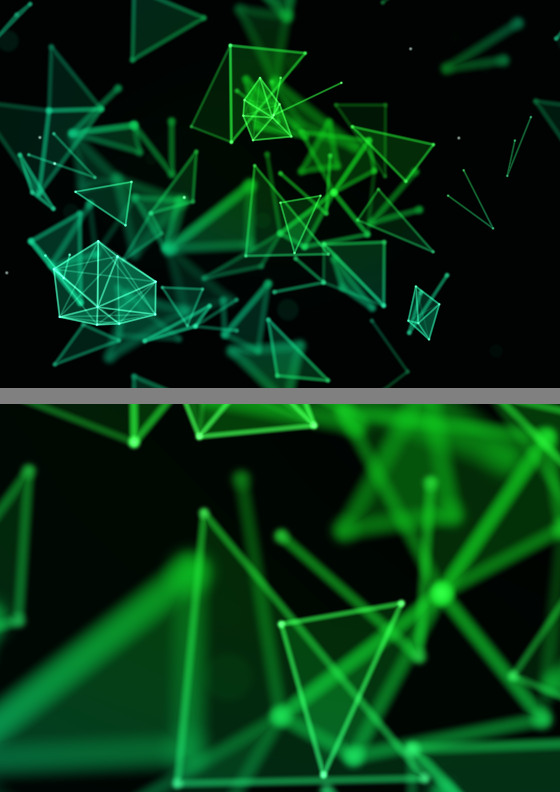
Top, the full canvas; bottom, a detail of the centre.
Reproduce this background procedurally as a Shadertoy shader.

```glsl
// Glowing green and teal plexus: linked nodes and facets at several focus depths, tiling both ways.
const float TAU = 6.2831853;
const int LAYERS = 6, CRYSTALS = 3, SPECKS = 16;
const vec2 COARSE_GRID = vec2(10.0, 7.0), FINE_GRID = vec2(13.0, 9.0);
const float FAR_WIDTH = 0.024, NEAR_WIDTH = 0.0042; // line half-widths, in canvas heights
const float FAR_SHARE = 0.62, NEAR_SHARE = 0.20;    // facets present where crowded
const float STRAY_SHARE = 0.012;                    // facets present anywhere
const float OPEN_SHARE = 0.4;                       // facets left as bare links
const float GLOW = 1.4;
const vec2 CROWD_CENTRE = vec2(0.37, 0.48), GREEN_CENTRE = vec2(0.58, 0.68);
const vec2 CRYSTAL_START = vec2(0.19, 0.23), CRYSTAL_STEP = vec2(0.28, 0.48);
const vec3 BASE = vec3(0.0, 0.010, 0.005);
const vec3 GREEN = vec3(0.04, 0.60, 0.08), TEAL = vec3(0.03, 0.58, 0.40);
const vec3 HOT = vec3(0.44, 0.50, 0.47);

vec3 hash3(vec3 p) {
    p = fract(p * vec3(0.1031, 0.1030, 0.0973));
    p += dot(p, p.yxz + 33.33);
    return fract((p.xxy + p.yxx) * p.zyx);
}

// Shortest offset on the wrapped canvas
vec2 wrapOffset(vec2 d) { return fract(d + 0.5) - 0.5; }

float cross2(vec2 a, vec2 b) { return a.x * b.y - a.y * b.x; }

float segmentDist(vec2 p, vec2 a, vec2 b) {
    vec2 ab = b - a;
    return length(p - a - ab * clamp(dot(p - a, ab) / dot(ab, ab), 0.0, 1.0));
}

float soft(float d, float width) { return 1.0 - smoothstep(0.0, width, d); }

float crowding(vec2 uv) {
    uv += 0.05 * sin(TAU * 2.0 * uv.yx);
    return 1.0 - smoothstep(0.08, 0.50, length(wrapOffset(uv - CROWD_CENTRE)));
}

// Wrapping patches that gather the facets of a layer into groups
float patches(vec2 uv, float seed) {
    float wave = sin(TAU * (2.0 * uv.x + uv.y) + seed) + sin(TAU * (uv.x - 2.0 * uv.y) + 1.7 * seed);
    return smoothstep(-0.7, 0.9, wave);
}

// Coverage of a triangle: x edges, y face, z corners
vec3 facet(vec2 p, vec2 a, vec2 b, vec2 c, float width, float open) {
    float linked = min(segmentDist(p, a, b), segmentDist(p, b, c)), closing = segmentDist(p, c, a);
    vec3 side = vec3(cross2(b - a, p - a), cross2(c - b, p - b), cross2(a - c, p - c));
    bool inside = all(greaterThan(side, vec3(0.0))) || all(lessThan(side, vec3(0.0)));
    float border = min(linked, closing);
    float face = 1.0 - smoothstep(-width, width, inside ? -border : border);
    float corner = min(length(p - a), min(length(p - b), length(p - c)));
    return vec3(soft(min(linked, closing + open), width), face * (1.0 - open), soft(corner, width * 1.3));
}

vec2 node(vec2 cell, vec2 grid, float seed, float margin) {
    return cell + mix(vec2(margin), vec2(1.0 - margin), hash3(vec3(mod(cell, grid), seed)).xy);
}

// One depth of the web, built from the four node quads around the pixel
vec3 webLayer(vec2 uv, vec2 grid, float seed, float width, float share, vec2 canvas) {
    vec2 shift = hash3(vec3(seed, 7.0, 3.0)).xy, scale = canvas / grid, g = (uv + shift) * grid;
    float margin = min(1.3 * width / scale.y, 0.2);
    vec3 sum = vec3(0.0);
    for (int k = 0; k < 4; k++) {
        vec2 cell = floor(g) - vec2(k & 1, k >> 1), id = mod(cell, grid), place = (id + 1.0) / grid - shift;
        float flip = step(0.5, hash3(vec3(id, seed + 71.0)).x); // mirrors the diagonal
        vec2 a = (node(cell + vec2(flip, 0.0), grid, seed, margin) - g) * scale;
        vec2 b = (node(cell + vec2(1.0 - flip, 0.0), grid, seed, margin) - g) * scale;
        vec2 c = (node(cell + vec2(flip, 1.0), grid, seed, margin) - g) * scale;
        vec2 d = (node(cell + vec2(1.0 - flip, 1.0), grid, seed, margin) - g) * scale;
        float chance = share * crowding(place) * patches(place, seed) + STRAY_SHARE;
        for (int side = 0; side < 2; side++) {
            vec3 h = hash3(vec3(id, seed + 31.0 + 17.0 * float(side)));
            if (h.x > chance) continue;
            float open = step(fract(h.y * 7.0 + h.z), OPEN_SHARE);
            sum += facet(vec2(0.0), side == 0 ? a : d, b, c, width, open) * mix(0.35, 1.1, h.z);
        }
    }
    return sum;
}

vec2 crystalVertex(float i, float count, float seed, float radius) {
    i = mod(i, count);
    vec3 h = hash3(vec3(i, seed, 91.0));
    float angle = TAU * (i + 0.7 * h.x) / count;
    return radius * mix(0.5, 1.15, h.y) * vec2(cos(angle) * (1.0 - 0.2 * seed), sin(angle));
}

// Sharp cluster of facets with crossing chords
vec3 crystal(vec2 q, float index, float width) {
    float radius = 0.14 - 0.03 * index, count = 8.0 - 2.0 * index;
    vec3 sum = vec3(0.0);
    if (length(q) > radius * 1.2 + width) return sum;
    vec2 hub = radius * 0.6 * (hash3(vec3(index, 5.0, 12.0)).xy - 0.5);
    for (float i = 0.0; i < count; i++) {
        vec2 v = crystalVertex(i, count, index, radius);
        vec3 f = facet(q, v, crystalVertex(i + 1.0, count, index, radius), hub, width, 0.0);
        float chord = soft(segmentDist(q, v, crystalVertex(i + 2.0, count, index, radius)), width)
                    + soft(segmentDist(q, v, crystalVertex(i + 3.0, count, index, radius)), width);
        f.y *= 0.4 + hash3(vec3(i, index, 44.0)).x;
        sum = max(sum, f) + vec3(chord * 0.35 / (1.0 + 2.0 * index), 0.0, 0.0);
    }
    return sum;
}

void mainImage(out vec4 fragColor, in vec2 fragCoord) {
    vec2 uv = fragCoord / iResolution.xy, canvas = vec2(iResolution.x / iResolution.y, 1.0);
    float finest = max(NEAR_WIDTH, 1.5 / iResolution.y), light = 0.02 * pow(crowding(uv), 2.0), hot = 0.0;
    for (int i = 0; i < LAYERS; i++) { // web, blurred to sharp
        float t = float(i) / float(LAYERS - 1), width = max(mix(FAR_WIDTH, NEAR_WIDTH, sqrt(t)), finest);
        vec2 grid = (i & 1) == 0 ? COARSE_GRID : FINE_GRID;
        vec3 web = webLayer(uv, grid, float(i) * 13.0 + 2.0, width, mix(FAR_SHARE, NEAR_SHARE, t), canvas);
        light += dot(web, mix(vec3(0.32, 0.22, 0.20), vec3(0.70, 0.15, 0.60), t));
        hot += t * t * t * dot(web, vec3(0.25, 0.0, 0.8));
    }
    for (int i = 0; i < CRYSTALS; i++) {
        float index = float(i);
        vec3 c = crystal(wrapOffset(uv - CRYSTAL_START - index * CRYSTAL_STEP) * canvas, index, finest);
        light += dot(c, vec3(0.65, 0.32, 0.4));
        hot += dot(c, vec3(0.45 - 0.12 * index, 0.0, 0.6));
    }
    for (int i = 0; i < SPECKS; i++) { // bright dust and dim discs
        vec3 h = hash3(vec3(float(i), 61.0, 23.0));
        float d = length(wrapOffset(uv - h.xy) * canvas);
        if (i % 3 == 0) hot += 1.3 * soft(d, finest * 1.6);
        else light += 0.08 * h.z * (1.0 - smoothstep(0.6, 1.0, d / mix(0.012, 0.036, h.z)));
    }
    float greenness = 1.0 - smoothstep(0.14, 0.52, length(wrapOffset(uv - GREEN_CENTRE)));
    vec3 color = BASE + mix(TEAL, GREEN, greenness) * 1.4 * (1.0 - exp(-GLOW * light)) + HOT * min(hot, 1.4);
    fragColor = vec4(clamp(color, 0.0, 1.0), 1.0);
}
```
